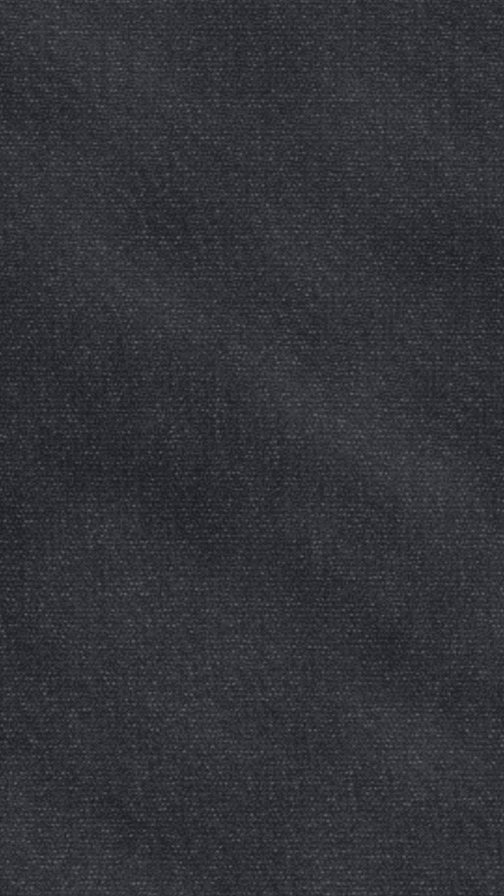
Write a Shadertoy shader that draws this texture.

```glsl
#define THREADS 96.0
#define GRAIN_SCALE 270.0
#define FOLD_ANGLE 0.6
#define FOLD_AMOUNT 1.15
#define STITCH_AMOUNT 1.2
#define GRAIN_AMOUNT 0.75
#define THREAD_AMOUNT 0.14
#define BASE_TONE 0.166
#define DARK_CLOTH vec3(0.150, 0.153, 0.178)
#define PALE_CLOTH vec3(0.270, 0.282, 0.303)

float hash(vec2 p) {
    return fract(sin(dot(p, vec2(127.1, 311.7))) * 43758.5453);
}

float valueNoise(vec2 p) {
    vec2 cell = floor(p);
    vec2 f = fract(p);
    f = f * f * (3.0 - 2.0 * f);
    float low = mix(hash(cell), hash(cell + vec2(1.0, 0.0)), f.x);
    float high = mix(hash(cell + vec2(0.0, 1.0)), hash(cell + 1.0), f.x);
    return mix(low, high, f.y);
}

float fbm(vec2 p) {
    float sum = 0.0;
    float weight = 0.5;
    for (int i = 0; i < 5; i++) {
        sum += weight * valueNoise(p);
        p = p * 2.03 + 17.3;
        weight *= 0.5;
    }
    return sum;
}

// Soft worn bands that fall towards the right
float folds(vec2 p) {
    float c = cos(FOLD_ANGLE);
    float s = sin(FOLD_ANGLE);
    vec2 q = vec2(c * p.x - s * p.y, s * p.x + c * p.y);
    float bands = fbm(q * vec2(1.5, 4.5) + 5.0);
    float mottle = fbm(p * 7.0 + 31.0);
    return mix(bands, mottle, 0.25) - 0.485;
}

// Staggered rows of short stitches, a few of them bright
float stitches(vec2 p) {
    vec2 q = p * THREADS;
    q.y += 0.3 * (valueNoise(p * 40.0) - 0.5);
    q.x += 0.5 * mod(floor(q.y), 2.0);
    vec2 cell = floor(q);
    vec2 jitter = vec2(hash(cell + 3.7), hash(cell + 9.2)) - 0.5;
    vec2 d = fract(q) - 0.5 - 0.2 * jitter;
    float strength = 0.25 + 0.9 * pow(hash(cell), 3.0);
    return strength * exp(-dot(d * d, vec2(8.0, 14.0)));
}

void mainImage(out vec4 fragColor, in vec2 fragCoord) {
    vec2 p = fragCoord / iResolution.x;

    // Uneven upright threads
    float thread = valueNoise(vec2(p.x * THREADS, p.y * 9.0)) - 0.5;
    float grain = valueNoise(p * GRAIN_SCALE) - 0.5;

    float tone = BASE_TONE
        + FOLD_AMOUNT * folds(p)
        + STITCH_AMOUNT * stitches(p)
        + THREAD_AMOUNT * thread
        + GRAIN_AMOUNT * grain;

    fragColor = vec4(mix(DARK_CLOTH, PALE_CLOTH, tone), 1.0);
}
```
